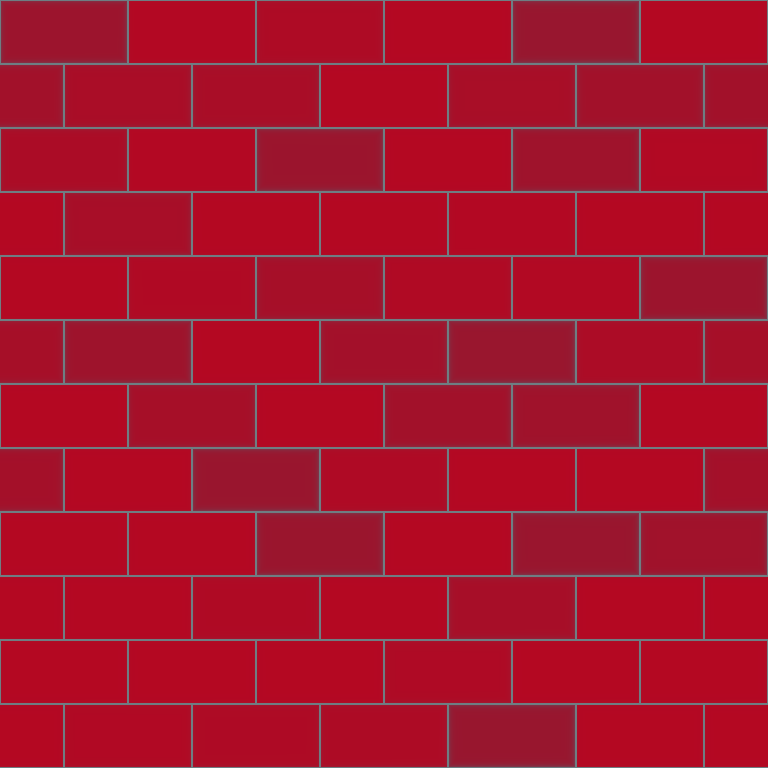
Write a three.js fragment shader that draws this pattern.

```glsl
// Glossy red running-bond bricks with thin grey-teal joints and uneven edge grime.
varying vec2 vUv;

const vec2 BRICK_COUNT = vec2(6.0, 12.0);
const float JOINT_HALF_WIDTH = 0.0013;
const float GRIME_REACH = 0.0032;
const vec3 CLEAN_RED = vec3(0.705, 0.03, 0.135);
const vec3 WORN_RED = vec3(0.59, 0.09, 0.185);
const vec3 JOINT_COLOR = vec3(0.43, 0.50, 0.52);
const vec3 GRIME_COLOR = vec3(0.38, 0.34, 0.40);

// Sine-free hash from a cell to 0..1
float hash21(vec2 cell) {
  vec3 p = fract(cell.xyx * vec3(0.1031, 0.1030, 0.0973));
  p += dot(p, p.yzx + 33.33);
  return fract((p.x + p.y) * p.z);
}

// Alternate rows slide by half a brick, starting with the bottom row
vec2 runningBond(vec2 uv, vec2 count) {
  vec2 grid = uv * count;
  grid.x += 0.5 * (1.0 - mod(floor(grid.y), 2.0));
  return grid;
}

// Distance to the nearest brick side, in canvas units
float sideDistance(vec2 local, vec2 count) {
  vec2 sides = min(local, 1.0 - local) / count;
  return min(sides.x, sides.y);
}

// About half the bricks stay clean; a few are heavily worn
float brickWear(vec2 cell) {
  float amount = max(0.0, hash21(cell + 7.0) - 0.42) / 0.58;
  return pow(amount, 1.4);
}

// Worn faces are duller and gather grime towards their sides
vec3 brickColor(float wear, float side, vec2 local) {
  vec3 face = mix(CLEAN_RED, WORN_RED, wear);
  float corner = 0.8 + 0.2 * (local.x + 1.0 - local.y);
  float grime = exp(-side / GRIME_REACH) * mix(0.06, 0.75, wear) * corner;
  return mix(face, GRIME_COLOR, min(grime, 1.0));
}

// Joint coverage, smoothed over about one screen sample
float jointMask(float side, float halfWidth, float blur) {
  return 1.0 - smoothstep(halfWidth - blur, halfWidth + blur, side);
}

void main() {
  vec2 grid = runningBond(vUv, BRICK_COUNT);
  vec2 cell = mod(floor(grid), BRICK_COUNT);
  vec2 local = fract(grid);
  float side = sideDistance(local, BRICK_COUNT);
  float blur = 0.6 * max(fwidth(vUv.x), fwidth(vUv.y));

  vec3 color = brickColor(brickWear(cell), side, local);
  color = mix(color, JOINT_COLOR, jointMask(side, JOINT_HALF_WIDTH, blur));
  gl_FragColor = vec4(color, 1.0);
}
```
